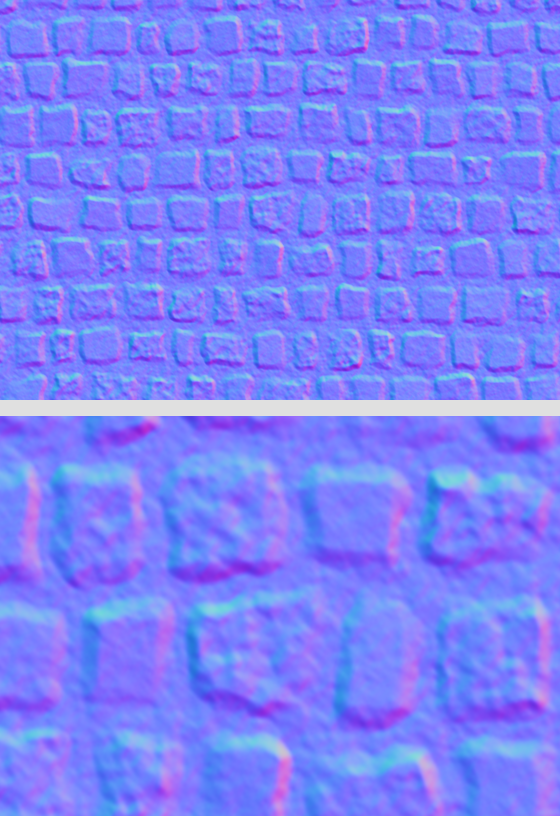
Top, the full canvas; bottom, a detail of the centre.
This texture map is drawn by a Shadertoy shader. Its source:

```glsl
// Tangent-space normal map of worn cobblestone paving laid in uneven courses.
// A height field of rounded, chipped blocks over gritty joints is built from
// hashes and value noise, then its slope is encoded as a colour.

#define ROWS 9.0            // courses down the canvas
#define ROW_SHIFT 0.33      // vertical phase of the courses
#define COLUMNS 13.0        // fewest stones in a course
#define WIDTH_JITTER 0.36   // unevenness of stone widths
#define JOINT 0.018         // least half-width of a joint
#define CORNER 0.2          // corner radius
#define BEVEL 0.17          // width of the rounded shoulder
#define STONE_HEIGHT 0.05   // rise of a stone above the joint
#define CHIPPING 0.07       // depth of pits on worn stones
#define GRIT 0.022          // relief of the joint filling
#define GRAIN 0.0035        // fine relief everywhere
#define LEAN 0.045          // slight overall slope to the left

float hash(vec2 p) {
    vec3 q = fract(vec3(p.xyx) * 0.1031);
    q += dot(q, q.yzx + 33.33);
    return fract((q.x + q.y) * q.z);
}

float noise(vec2 p) {
    vec2 i = floor(p), f = p - i;
    f = f * f * f * (f * (f * 6.0 - 15.0) + 10.0);
    return mix(mix(hash(i), hash(i + vec2(1, 0)), f.x),
               mix(hash(i + vec2(0, 1)), hash(i + vec2(1, 1)), f.x), f.y);
}

// Two octaves, the second turned to hide the lattice; centred on zero.
float roughNoise(vec2 p) {
    vec2 turned = mat2(0.8, 0.6, -0.6, 0.8) * p;
    return 0.65 * noise(p) + 0.35 * noise(turned * 2.1 + 17.0) - 0.5;
}

float roundedBox(vec2 p, vec2 halfSize, float radius) {
    vec2 q = abs(p) - halfSize + radius;
    return length(max(q, 0.0)) + min(max(q.x, q.y), 0.0) - radius;
}

// Left joint of a stone, in column units.
float jointAt(float column, float row) {
    return column + WIDTH_JITTER * (hash(vec2(column + 40.0, row * 7.0 + 3.0)) - 0.5);
}

// Height at p, where one unit is one course.
float paving(vec2 p, float span) {
    // Wavering courses and irregular outlines
    vec2 q = p;
    q.y += 0.2 * (noise(p * vec2(0.45, 0.8) + 5.0) - 0.5);
    q += 0.13 * vec2(noise(p * 2.6 + 11.0) - 0.5, noise(p * 2.6 + 47.0) - 0.5);
    q += 0.05 * vec2(roughNoise(p * 7.0), roughNoise(p * 7.0 + 31.0));

    // Find the stone
    float row = floor(q.y);
    float count = COLUMNS + step(0.6, hash(vec2(row, 91.0)));
    float pitch = span / count;
    float x = q.x / pitch + hash(vec2(row, 23.0));
    float column = floor(x);
    column -= step(x, jointAt(column, row));
    column += step(jointAt(column + 1.0, row), x);
    float left = jointAt(column, row), right = jointAt(column + 1.0, row);

    // Per-stone variation
    vec2 id = vec2(column + 60.0, row + 20.0);
    float size = hash(id), turn = hash(id + 71.0) - 0.5;
    float wear = smoothstep(0.15, 0.95, hash(id + 133.0));
    vec2 tilt = vec2(hash(id + 211.0), hash(id + 307.0)) - 0.5;
    vec2 slack = vec2(0.025, 0.06) * size;
    vec2 local = vec2((x - 0.5 * (left + right)) * pitch, q.y - row - 0.5);
    vec2 halfSize = vec2(0.5 * (right - left) * pitch, 0.5) - JOINT - slack;
    local -= slack * tilt;
    local += 0.08 * turn * vec2(-local.y, local.x);
    local.x *= 1.0 + 0.12 * tilt.x * local.y;

    // Stone body
    float d = roundedBox(local, halfSize, CORNER);
    d += 0.06 * wear * noise(p * 6.0 + 83.0);
    float top = smoothstep(0.0, BEVEL, -d);
    float pits = roughNoise(p * 5.0 + 3.0);
    float stone = STONE_HEIGHT + 0.14 * dot(tilt, local);
    stone += CHIPPING * mix(0.2, 1.0, wear) * pits;
    stone += 0.009 * roughNoise(p * 10.0 + 7.0);

    // Joint filling
    float filling = GRIT * (roughNoise(p * 7.5 + 59.0) + roughNoise(p * 3.0 + 29.0));
    return mix(filling, stone, top) + GRAIN * roughNoise(p * 18.0 + 101.0);
}

void mainImage(out vec4 fragColor, in vec2 fragCoord) {
    float scale = ROWS / iResolution.y;
    float span = iResolution.x * scale;
    vec2 p = fragCoord * scale + vec2(0.0, ROW_SHIFT);

    // Central differences give the slope
    vec2 e = vec2(0.022, 0.0);
    vec2 slope = vec2(paving(p + e.xy, span) - paving(p - e.xy, span),
                      paving(p + e.yx, span) - paving(p - e.yx, span)) / (2.0 * e.x);
    slope.x += LEAN;
    slope.y *= 1.1;

    vec3 normal = normalize(vec3(-slope, 1.0));
    fragColor = vec4(0.5 + 0.5 * normal, 1.0);
}
```
